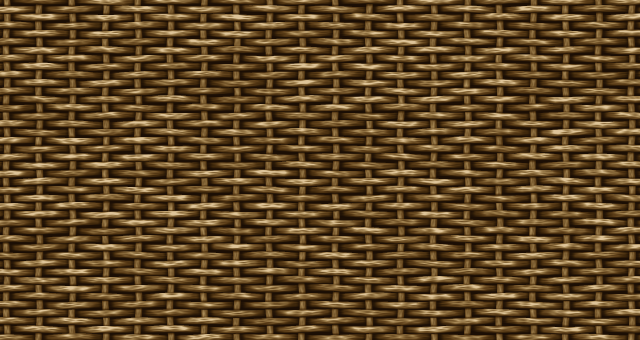
Reproduce this texture procedurally as a Shadertoy shader.

```glsl
// Woven wicker: horizontal willow strands passing over and under upright stakes.

const float PI = 3.14159265;
const vec2 REPEATS = vec2(19.45, 41.4);   // stakes across, strands down
const vec2 PHASE = vec2(-0.2, 0.35);
const float STAKE_HALF = 0.105;           // in stake spacings
const float STRAND_HALF = 0.43;           // in strand spacings
const int SAMPLES = 3;                    // supersampling per axis

float hash(vec2 p) {
    vec3 q = fract(vec3(p.xyx) * 0.1031);
    q += dot(q, q.yzx + 33.33);
    return fract((q.x + q.y) * q.z);
}

// Cellular noise: distance to the nearest scattered point.
float cellular(vec2 p) {
    vec2 cell = floor(p);
    float nearest = 2.0;
    for (int j = -1; j <= 1; j++)
    for (int i = -1; i <= 1; i++) {
        vec2 c = cell + vec2(i, j);
        vec2 point = c + vec2(hash(c), hash(c + 57.3));
        nearest = min(nearest, distance(p, point));
    }
    return min(nearest, 1.0);
}

// Slow vertical drift of one strand along its length.
float strandWobble(float x, float row) {
    float phase = 6.28 * hash(vec2(row, 4.0));
    return 0.07 * sin(x * 1.3 + phase) + 0.05 * sin(x * 2.9 + phase * 3.0);
}

float roundness(float v) {
    return sqrt(max(1.0 - v * v, 0.0));
}

// Brown wood ramp from deep gap to bright highlight.
vec3 woodColor(float tone) {
    vec3 ramp[6] = vec3[6](
        vec3(0.09, 0.045, 0.015), vec3(0.24, 0.15, 0.04), vec3(0.37, 0.25, 0.10),
        vec3(0.51, 0.39, 0.21), vec3(0.67, 0.55, 0.35), vec3(0.87, 0.77, 0.60));
    float t = clamp(tone, 0.0, 1.0) * 5.0;
    int i = min(int(t), 4);
    return mix(ramp[i], ramp[i + 1], t - float(i));
}

// v runs from -1 at the upper edge to 1 at the lower edge.
float strandTone(float x, float v, float row, float lift) {
    float segment = floor((x + row) * 0.5);
    float seed = hash(vec2(segment, row));
    float light = clamp(0.85 * roundness(v) - 0.4 * v, 0.0, 1.0);
    float dip = mix(0.38, 1.0, smoothstep(-1.0, 0.6, lift));
    float grain = cellular(vec2(x * 3.0 + seed * 19.0, v * 2.2 + row * 7.0));
    float fibre = sin(v * 9.0 + x * 2.0 + seed * 40.0) * sin(x * 7.0 + row * 2.3);
    float wear = 0.78 + 0.42 * seed;
    float tone = (0.04 + 0.8 * light) * dip * wear;
    tone *= 0.62 + 0.75 * grain + 0.12 * fibre;
    return tone + 0.3 * pow(light, 4.0) * max(lift, 0.0) * grain;
}

// across runs from -1 to 1 over the stake; cover is the distance to its row centre.
float stakeTone(float across, float cover, vec2 p, float stake) {
    float light = clamp(0.9 * roundness(across) - 0.2 * across, 0.0, 1.0);
    float grain = cellular(vec2(across * 2.0 + stake * 9.0, p.y * 1.2));
    float shade = 1.0 - 0.65 * smoothstep(0.3, 0.65, cover);
    return (0.1 + 0.62 * light) * shade * (0.75 + 0.5 * grain);
}

// Paint whichever part stands highest at weave position p.
vec3 weave(vec2 p) {
    float stake = floor(p.x + 0.5);
    float row = floor(p.y);
    float sway = 0.025 * sin(p.y * 0.8 + stake * 2.4) + 0.04 * (hash(vec2(stake, 9.0)) - 0.5);
    float across = (p.x - stake - sway) / STAKE_HALF;
    float top = -1.0;
    float topRow = row, topV = 0.0, topLift = 0.0;
    bool onStrand = false;
    bool onStake = abs(across) < 1.0;
    if (onStake) top = 0.3 * roundness(across);

    for (int k = -1; k <= 1; k++) {
        float r = row + float(k);
        float lift = -cos(PI * (p.x + r));
        float halfWidth = STRAND_HALF * (1.0 + 0.06 * lift);
        float v = (p.y - r - 0.5 - strandWobble(p.x, r)) / halfWidth;
        float height = 0.7 * lift + 0.3 * roundness(v);
        if (abs(v) < 1.0 && height > top) {
            top = height;
            topRow = r;
            topV = v;
            topLift = lift;
            onStrand = true;
        }
    }

    float tone = 0.02;
    if (onStrand) {
        // Shadow cast beside the stake where the strand goes behind it.
        float hidden = smoothstep(0.2, -0.7, topLift);
        float shadow = 1.0 - 0.75 * hidden * smoothstep(2.6, 1.0, abs(across - 0.3));
        tone = strandTone(p.x, topV, topRow, topLift) * shadow;
    } else if (onStake) {
        float underRow = 2.0 * floor((p.y + stake) * 0.5 + 0.25) - stake + 0.5;
        tone = stakeTone(across, abs(p.y - underRow), p, stake);
    }
    return woodColor(tone);
}

void mainImage(out vec4 fragColor, in vec2 fragCoord) {
    vec3 sum = vec3(0.0);
    for (int j = 0; j < SAMPLES; j++)
    for (int i = 0; i < SAMPLES; i++) {
        vec2 offset = (vec2(i, j) + 0.5) / float(SAMPLES) - 0.5;
        vec2 uv = (fragCoord + offset) / iResolution.xy;
        sum += weave(vec2(uv.x, 1.0 - uv.y) * REPEATS + PHASE);
    }
    fragColor = vec4(sum / float(SAMPLES * SAMPLES), 1.0);
}
```
